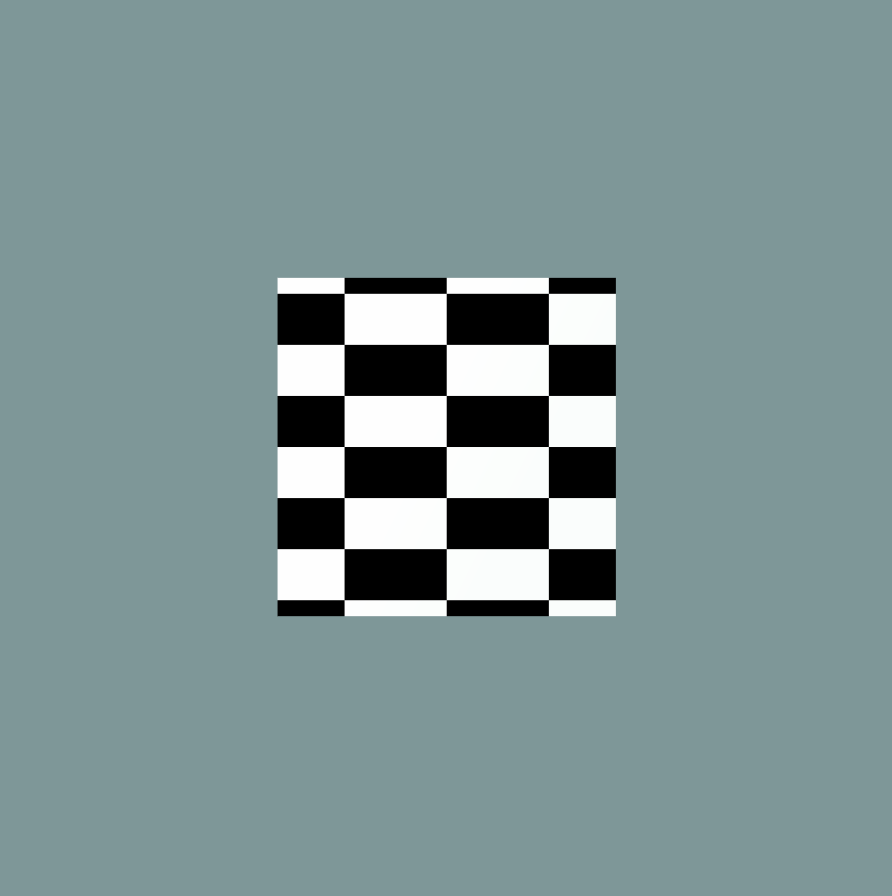
Write a Shadertoy shader that draws this pattern.

```glsl
// A small square window of black and white checks on a flat grey-teal field.
// Each axis gives a smoothed square wave; the product of the two waves makes
// the checks, and a box distance function cuts out the window.

// Square wave of +1 and -1, one cell per sign, with edges one pixel wide.
float squareWave(float x, float cell, float pixel) {
    float t = x / cell;
    float edgeDistance = abs(fract(t + 0.5) - 0.5) * cell;
    float side = mod(floor(t), 2.0) < 0.5 ? 1.0 : -1.0;
    return side * clamp(2.0 * edgeDistance / pixel, 0.0, 1.0);
}

float boxDistance(vec2 p, float halfSize) {
    vec2 d = abs(p) - halfSize;
    return length(max(d, 0.0)) + min(max(d.x, d.y), 0.0);
}

void mainImage(out vec4 fragColor, in vec2 fragCoord) {
    // Units of canvas height, centred on the window
    float pixel = 1.0 / iResolution.y;
    vec2 p = (fragCoord - 0.5 * iResolution.xy) * pixel - vec2(0.0008, 0.0011);

    // Checks twice as wide as tall, black where both waves agree
    float waves = squareWave(p.x, 0.114, pixel) * squareWave(p.y, 0.057, pixel);
    float whiteness = 0.5 - 0.5 * waves;

    // The white cools slightly towards the lower right
    float cool = smoothstep(-0.06, 0.12, p.x - 0.5 * p.y);
    vec3 white = mix(vec3(0.996), vec3(0.982, 0.994, 0.988), cool);

    // Window over the field
    vec3 field = vec3(0.494, 0.592, 0.596);
    float window = clamp(0.5 - boxDistance(p, 0.1888) / pixel, 0.0, 1.0);
    fragColor = vec4(mix(field, white * whiteness, window), 1.0);
}
```
